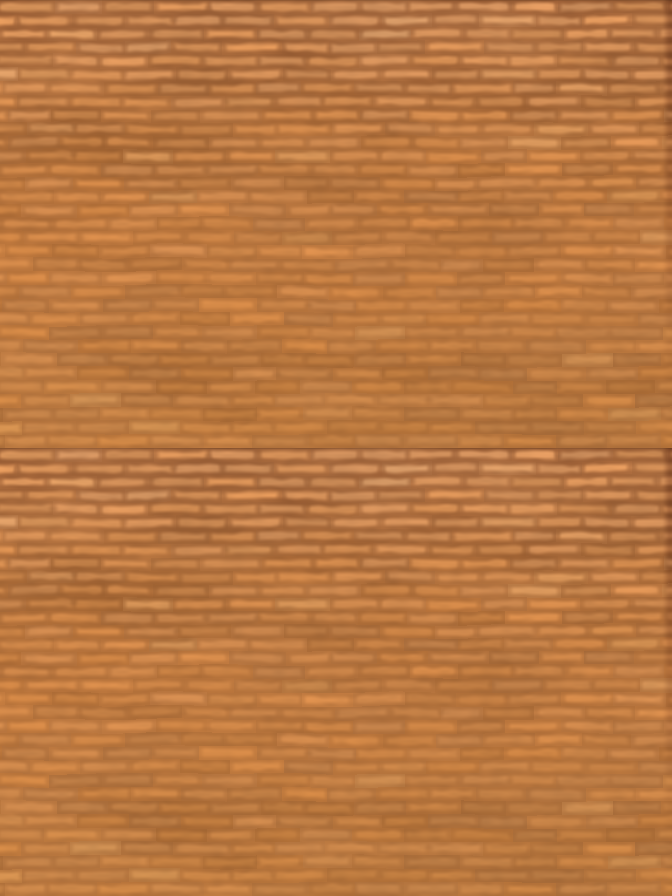
This texture is drawn by a WebGL 1 fragment shader. Its source:

```glsl
precision highp float;

uniform vec2 u_resolution;

#define PANELS 2.0
#define COURSES 33.0
#define BRICKS 13.2
#define BED_JOINT 0.10
#define HEAD_JOINT 0.035
#define SOFTNESS 0.42
#define TONE_SPREAD 0.085
#define PALE_CLAY vec3(0.835, 0.575, 0.365)
#define WARM_CLAY vec3(0.790, 0.515, 0.280)
#define OCHRE_CLAY vec3(0.760, 0.500, 0.265)
#define MORTAR vec3(0.580, 0.350, 0.170)

float hash(vec2 p) {
  vec3 q = fract(vec3(p.xyx) * 0.1031);
  q += dot(q, q.yzx + 33.33);
  return fract((q.x + q.y) * q.z);
}

float noise(vec2 p) {
  vec2 cell = floor(p);
  vec2 f = fract(p);
  f = f * f * (3.0 - 2.0 * f);
  return mix(mix(hash(cell), hash(cell + vec2(1.0, 0.0)), f.x),
             mix(hash(cell + vec2(0.0, 1.0)), hash(cell + 1.0), f.x), f.y);
}

float fbm(vec2 p) {
  float sum = 0.0;
  float weight = 0.5;
  for (int i = 0; i < 4; i++) {
    sum += weight * noise(p);
    p = p * 2.03 + 17.1;
    weight *= 0.5;
  }
  return sum;
}

// Soft coverage of a brick: 1 on its face, 0 in the joints
float brickMask(vec2 local, float unevenness) {
  vec2 edge = 0.5 - abs(local - 0.5);
  float bed = smoothstep(0.0, SOFTNESS, edge.y - BED_JOINT * 0.4 + unevenness);
  float head = smoothstep(0.0, SOFTNESS * 0.28, edge.x - HEAD_JOINT * 0.4 + unevenness * 0.3);
  return bed * mix(0.35, 1.0, head);
}

void main() {
  vec2 uv = gl_FragCoord.xy / u_resolution;
  vec2 panel = vec2(uv.x, fract(uv.y * PANELS));
  float height = panel.y;

  // Running bond with slightly wandering courses
  vec2 wall = panel * vec2(BRICKS, COURSES);
  float wander = (noise(wall * vec2(0.9, 0.35) + 51.0) - 0.5) * 0.2;
  wall.y += wander * smoothstep(0.0, 0.02, height) * smoothstep(1.0, 0.98, height);
  float course = floor(wall.y);
  wall.x += 0.5 * mod(course, 2.0) + (hash(vec2(course, 7.0)) - 0.5) * 0.2;
  wall.x += (noise(vec2(wall.x * 0.8, course * 5.0)) - 0.5) * 0.25;
  vec2 id = vec2(floor(wall.x), course);
  vec2 local = fract(wall);

  // Clay fades from pale at the panel top to ochre at its foot
  vec3 clay = mix(OCHRE_CLAY, WARM_CLAY, smoothstep(0.0, 0.5, height));
  clay = mix(clay, PALE_CLAY, smoothstep(0.55, 1.0, height) * 0.85);
  float tone = hash(id + 3.0) + hash(id + 29.0) - 1.0;
  clay *= 1.0 + tone * TONE_SPREAD;
  clay += (hash(id + 61.0) - 0.5) * vec3(0.01, -0.01, -0.035);
  float fired = smoothstep(0.9, 1.0, hash(id + 83.0));
  clay += fired * vec3(0.045, 0.06, 0.055);

  // Joints are crisp at the top and worn lower down
  float wear = fbm(panel * vec2(9.0, 16.0) + 9.0);
  float unevenness = (noise(wall * vec2(4.0, 1.5)) - 0.5) * 0.14;
  float face = brickMask(local, unevenness);
  float contrast = mix(0.46, 0.86, smoothstep(0.35, 1.0, height));
  contrast *= mix(0.6, 1.3, wear);
  vec3 joint = MORTAR + vec3(0.0, 0.0, 0.025) * smoothstep(0.6, 1.0, height);
  vec3 color = mix(clay, joint, (1.0 - face) * clamp(contrast, 0.0, 1.0));

  // Upper brick edges catch the light
  color += face * (local.y - 0.45) * vec3(0.045, 0.04, 0.035);

  // Broad stains and fine horizontal grain
  float stain = fbm(panel * vec2(3.0, 6.0) + 40.0) - 0.47;
  float grain = noise(panel * vec2(65.0, 110.0)) - 0.5;
  color *= 1.0 + stain * 0.10 + grain * 0.05;

  // Shadow along the panel seam and the right border
  float seam = smoothstep(0.996, 1.0, height);
  float border = smoothstep(0.984, 0.998, uv.x) * smoothstep(0.0, 0.9, height);
  color *= 1.0 - 0.12 * seam;
  color = mix(color, color * vec3(0.80, 0.74, 0.71), border);

  gl_FragColor = vec4(clamp(color, 0.0, 1.0), 1.0);
}
```
